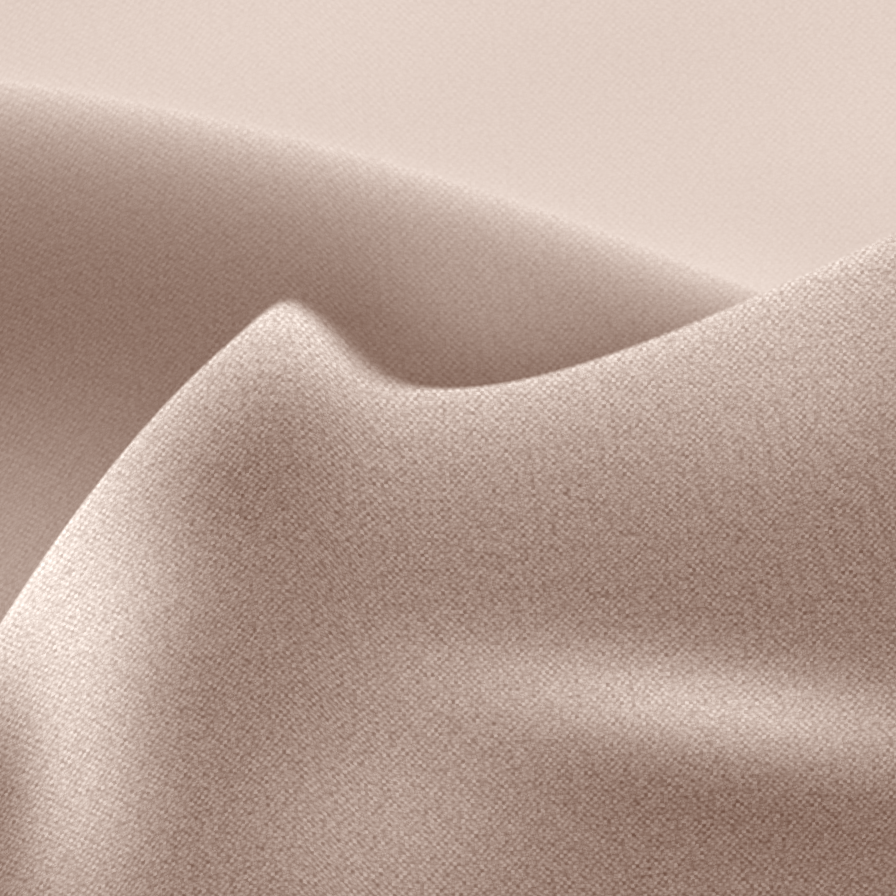
A three.js fragment shader for this texture:

```glsl
// Draws softly folded beige woven cloth: a flat backdrop, a rear fold and a front fold.
varying vec2 vUv;

const vec3 SHADE = vec3(0.55, 0.44, 0.39);
const vec3 LIGHT = vec3(0.89, 0.82, 0.78);
const float THREADS = 230.0;

vec2 hash2(vec2 cell) {
  vec2 q = vec2(dot(cell, vec2(127.1, 311.7)), dot(cell, vec2(269.5, 183.3)));
  return fract(sin(q) * 43758.5);
}

// Distance to the nearest scattered point
float cellular(vec2 p) {
  vec2 cell = floor(p);
  vec2 local = fract(p);
  float nearest = 2.0;
  for (int j = -1; j <= 1; j++) {
    for (int i = -1; i <= 1; i++) {
      vec2 offset = vec2(float(i), float(j));
      nearest = min(nearest, length(offset + hash2(cell + offset) - local));
    }
  }
  return nearest;
}

// Soft elliptical patch, turned by angle
float patchGlow(vec2 p, vec2 centre, vec2 radius, float angle) {
  vec2 d = p - centre;
  float c = cos(angle);
  float s = sin(angle);
  d = vec2(c * d.x + s * d.y, c * d.y - s * d.x) / radius;
  return exp(-dot(d, d));
}

// Crest heights of the two folds
float rearCrest(float x) {
  return 0.911 - 0.14 * x - 0.165 * x * x;
}

float frontCrest(float x) {
  float flank = 0.303 + 1.6 * x - 1.45 * x * x;
  float d = x - 0.49;
  float valley = 0.466 + sqrt(0.25 * d * d + 0.01);
  float h = (x - 0.328) / 0.066;
  float hump = 0.064 * exp(-h * h);
  return mix(flank, valley + hump, smoothstep(0.26, 0.35, x));
}

// Crossed threads with irregular slubs
float weave(vec2 p) {
  vec2 q = p * THREADS;
  q += 0.3 * sin(q.yx * 0.13 + 1.7 * sin(q * 0.07));
  float crossing = sin(q.x * 3.1416) * sin(q.y * 3.1416);
  float slub = 0.46 - cellular(q * vec2(0.8, 1.1));
  float thread = hash2(floor(q)).x - 0.5;
  return 0.45 * crossing + 1.1 * slub + 0.6 * thread;
}

float backdropTone(vec2 p, float height) {
  float ripple = sin(p.x * 9.0 + p.y * 5.0) + sin(p.y * 23.0 - p.x * 6.0);
  float tone = 0.99 + 0.012 * ripple;
  tone += 0.08 * patchGlow(p, vec2(0.84, 0.69), vec2(0.14, 0.05), -0.3);
  return tone + 0.07 * exp(-height / 0.012);
}

float rearTone(vec2 p, float depth, float gap) {
  float tone = -0.02 + 1.1 * exp(-depth / 0.08);
  tone += 0.50 * smoothstep(0.68, 0.34, p.y) * smoothstep(0.42, 0.0, p.x);
  tone += 0.18 * patchGlow(p, vec2(0.53, 0.66), vec2(0.12, 0.06), -0.4);
  tone -= 0.08 * patchGlow(p, vec2(0.40, 0.64), vec2(0.07, 0.05), -0.7);
  return tone - 0.1 * exp(-gap / 0.03) * smoothstep(0.4, 0.55, p.x);
}

float frontTone(vec2 p, float depth) {
  float tone = 0.10 + 0.84 * exp(-depth / 0.10);
  tone += 0.12 * exp(-depth / 0.006);
  // Lit flank and peak
  tone += 0.62 * patchGlow(p, vec2(0.10, 0.32), vec2(0.18, 0.095), 0.98);
  tone += 0.62 * patchGlow(p, vec2(0.09, 0.11), vec2(0.085, 0.17), -0.1);
  tone += 0.28 * patchGlow(p, vec2(0.33, 0.62), vec2(0.075, 0.05), -0.5);
  tone += 0.26 * patchGlow(p, vec2(0.92, 0.57), vec2(0.20, 0.10), 0.35);
  // Lower roll
  tone += 0.70 * patchGlow(p, vec2(0.80, 0.21), vec2(0.28, 0.055), -0.13);
  tone += 0.36 * patchGlow(p, vec2(0.43, 0.09), vec2(0.18, 0.14), 0.5);
  // Hollows
  tone -= 0.32 * patchGlow(p, vec2(0.0, 0.14), vec2(0.04, 0.10), 0.0);
  tone -= 0.24 * patchGlow(p, vec2(0.24, 0.46), vec2(0.10, 0.07), 0.7);
  return tone - 0.10 * patchGlow(p, vec2(0.88, 0.09), vec2(0.26, 0.06), -0.15);
}

void main() {
  vec2 p = vUv;
  float rear = rearCrest(p.x);
  float front = frontCrest(p.x);
  float rearDepth = rear - p.y;
  float frontDepth = front - p.y;

  // Layer the folds, with a blurred lip beside the peak
  float lip = 0.003 + 0.027 * patchGlow(p, vec2(0.385, 0.61), vec2(0.06, 0.08), 0.0);
  float rearMask = smoothstep(-0.005, 0.005, rearDepth);
  float frontMask = smoothstep(-lip, lip, frontDepth);
  float tone = backdropTone(p, max(-rearDepth, 0.0));
  tone = mix(tone, rearTone(p, max(rearDepth, 0.0), max(-frontDepth, 0.0)), rearMask);
  tone = mix(tone, frontTone(p, max(frontDepth, 0.0)), frontMask);

  // Threads follow the front fold and fade with distance
  vec2 cloth = vec2(p.x + 0.1 * p.y, p.y - 0.3 * front);
  float focus = mix(mix(0.06, 0.14, rearMask), 0.34, frontMask);
  tone += focus * weave(cloth);

  gl_FragColor = vec4(mix(SHADE, LIGHT, tone), 1.0);
}
```
